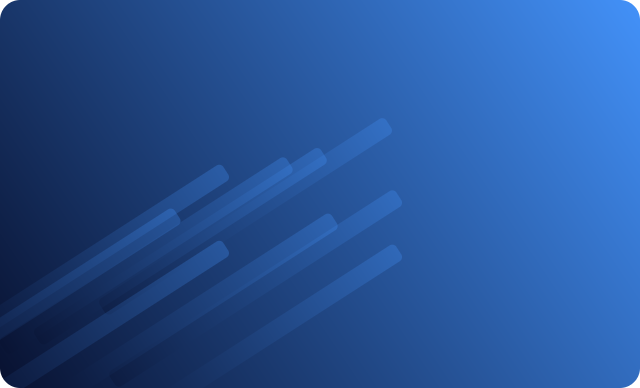
Reproduce this background procedurally as a Shadertoy shader.

```glsl
#define BAR_ANGLE 0.572
#define BAR_LENGTH 0.878
#define BAR_HALF_WIDTH 0.0242
#define BAR_ROUNDING 0.013
#define BAR_OPACITY 0.30
#define CARD_ROUNDING 0.052
#define GRADIENT_WEIGHTS vec2(0.71, 0.29)
#define DARK_NAVY vec3(0.030, 0.065, 0.185)
#define BRIGHT_BLUE vec3(0.262, 0.570, 0.975)
#define PAGE_WHITE vec3(1.0)

const int BAR_COUNT = 9;

// Midpoint of each bar's upper end, in units of canvas height
const vec2 BAR_TIPS[BAR_COUNT] = vec2[BAR_COUNT](
    vec2(0.582, 0.560), vec2(0.457, 0.447), vec2(0.746, 0.579),
    vec2(1.002, 0.680), vec2(0.834, 0.603), vec2(0.582, 0.364),
    vec2(1.028, 0.494), vec2(0.862, 0.434), vec2(1.028, 0.354)
);

float roundedBox(vec2 p, vec2 halfSize, float radius) {
    vec2 q = abs(p) - halfSize + radius;
    return length(max(q, 0.0)) + min(max(q.x, q.y), 0.0) - radius;
}

float coverage(float dist, float pixel) {
    return clamp(0.5 - dist / pixel, 0.0, 1.0);
}

vec3 blueRamp(float t) {
    return mix(DARK_NAVY, BRIGHT_BLUE, clamp(t, 0.0, 1.0));
}

// Blends one translucent bar, dark at its foot and bright at its tip
vec3 addBar(vec3 base, vec2 p, vec2 tip, float pixel) {
    vec2 along = vec2(cos(BAR_ANGLE), sin(BAR_ANGLE));
    vec2 across = vec2(-along.y, along.x);
    vec2 local = vec2(dot(p - tip, along), dot(p - tip, across));
    local.x += 0.5 * BAR_LENGTH;

    float dist = roundedBox(local, vec2(0.5 * BAR_LENGTH, BAR_HALF_WIDTH), BAR_ROUNDING);
    vec3 fill = blueRamp(local.x / BAR_LENGTH + 0.5);
    return mix(base, fill, BAR_OPACITY * coverage(dist, pixel));
}

void mainImage(out vec4 fragColor, in vec2 fragCoord) {
    vec2 uv = fragCoord / iResolution.xy;
    vec2 p = fragCoord / iResolution.y;
    float pixel = 1.0 / iResolution.y;

    // Diagonal backdrop
    vec3 color = blueRamp(dot(uv, GRADIENT_WEIGHTS));

    // Slanted bars
    for (int i = 0; i < BAR_COUNT; i++) {
        color = addBar(color, p, BAR_TIPS[i], pixel);
    }

    // Rounded card outline
    vec2 halfCard = 0.5 * iResolution.xy / iResolution.y;
    float card = roundedBox(p - halfCard, halfCard, CARD_ROUNDING);
    color = mix(PAGE_WHITE, color, coverage(card, pixel));

    fragColor = vec4(color, 1.0);
}
```
